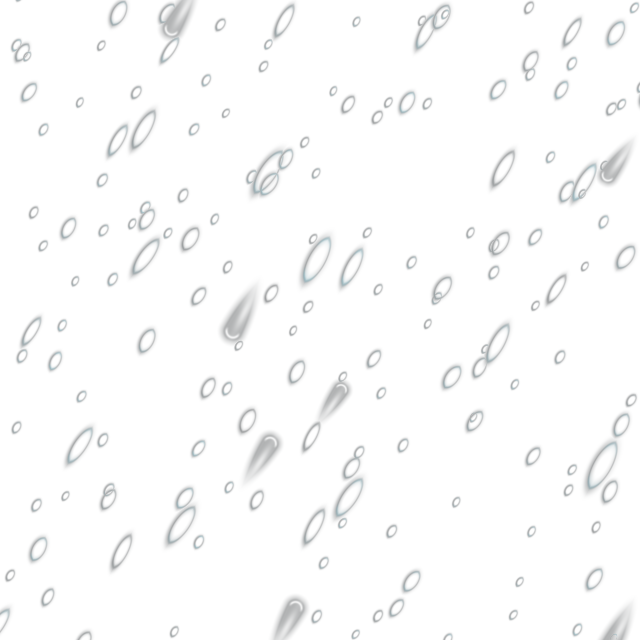
Write a WebGL 1 fragment shader that draws this texture.

```glsl
precision highp float;
// Slanted clear water drops and tailed streaks scattered on white.

uniform vec2 u_resolution;

const vec3 GREY_INK = vec3(1.0, 0.98, 0.97);
const vec3 BLUE_INK = vec3(1.0, 0.7, 0.62);
const float SLANT = 1.02;

float hash(vec2 cell, float seed) {
  return fract(sin(dot(cell, vec2(127.1, 311.7)) + seed * 74.7) * 43758.5);
}

float bell(float x, float width) {
  return exp(-x * x / (width * width));
}

// Coordinates across (x) and along (y) the given direction.
vec2 alignTo(vec2 p, float angle) {
  vec2 along = vec2(cos(angle), sin(angle));
  return vec2(dot(p, vec2(along.y, -along.x)), dot(p, along));
}

// Clear lens: faint rim, soft inner wall, one-sided shadow, bluish tips.
vec3 lensInk(vec2 p, vec2 halfSize, float blueness, float pixel) {
  vec2 q = p / halfSize;
  float r = mix(length(q), abs(q.x) + q.y * q.y, 0.2);
  float edge = (r - 1.0) * halfSize.x;
  float inside = 1.0 - smoothstep(-pixel, pixel, edge);
  float side = smoothstep(-0.7, 0.9, dot(q, vec2(-0.75, -0.4)));
  float tip = smoothstep(0.35, 0.8, abs(q.y));

  float rim = mix(0.13, 0.19, tip) * bell(edge + 0.0009, 0.0013);
  float wall = inside * smoothstep(0.4, 1.05, r) * mix(0.13, 0.22, side);
  float glint = inside * bell(length(q - vec2(0.3, 0.45)), 0.35);
  float shadow = (1.0 - inside) * mix(0.06, 0.23, side)
               * bell(edge, halfSize.x * 0.3);
  float ink = (rim + wall) * (1.0 - 0.6 * glint) + shadow;
  return ink * mix(GREY_INK, BLUE_INK, blueness * tip * inside);
}

// Streak: round heavy head, pale core, bright crescent, fading tail.
vec3 streakInk(vec2 p, vec2 halfSize) {
  float w = halfSize.x;
  float t = clamp((p.y + halfSize.y) / (2.0 * halfSize.y), 0.0, 1.0);
  vec2 fromAxis = vec2(p.x, p.y - clamp(p.y, -halfSize.y, halfSize.y));
  float edge = length(fromAxis) - w * (1.0 - pow(t, 1.6));
  vec2 fromHead = p + vec2(0.0, halfSize.y);

  float body = 1.0 - smoothstep(-0.55 * w, 0.45 * w, edge);
  float fade = 1.0 - smoothstep(0.25, 1.0, t);
  float core = bell(p.x - 0.15 * w, 0.35 * w) * bell(t - 0.35, 0.3);
  float lower = 1.0 - smoothstep(-0.3 * w, 0.2 * w, fromHead.y);
  float crescent = lower * bell(length(fromHead) - 0.55 * w, 0.12 * w);
  float rim = 0.06 * bell(edge + 0.25 * w, 0.12 * w);
  float ink = (0.31 * body + rim) * fade;
  return ink * (1.0 - 0.7 * core) * (1.0 - 0.8 * crescent) * GREY_INK;
}

// One jittered drop per occupied cell; overlaps keep the darker light.
vec3 scatter(vec2 uv, float cells, float share, vec2 halfSize,
             float tailed, float seed, float pixel) {
  vec3 light = vec3(1.0);
  vec2 home = floor(uv * cells);
  for (int j = -1; j <= 1; j++) {
    for (int i = -1; i <= 1; i++) {
      vec2 cell = home + vec2(float(i), float(j));
      if (hash(cell, seed) > share) continue;
      vec2 jitter = vec2(hash(cell, seed + 1.0), hash(cell, seed + 2.0));
      float angle = SLANT + 0.16 * (hash(cell, seed + 3.0) - 0.5);
      vec2 p = alignTo(uv - (cell + jitter) / cells, angle);
      vec2 size = halfSize * mix(0.8, 1.2, hash(cell, seed + 4.0));
      float pick = hash(cell, seed + 5.0);
      if (tailed > 0.5) {
        p.y *= pick < 0.35 ? -1.0 : 1.0;
        light = min(light, 1.0 - streakInk(p, size));
      } else {
        light = min(light, 1.0 - lensInk(p, size, pick, pixel));
      }
    }
  }
  return light;
}

void main() {
  float pixel = 1.0 / u_resolution.y;
  vec2 uv = gl_FragCoord.xy * pixel;

  vec3 color = vec3(1.0);
  color = min(color, scatter(uv, 12.0, 0.68, vec2(0.0056, 0.0096), 0.0, 1.0, pixel));
  color = min(color, scatter(uv, 8.0, 0.62, vec2(0.0092, 0.018), 0.0, 11.0, pixel));
  color = min(color, scatter(uv, 5.0, 0.7, vec2(0.0092, 0.0295), 0.0, 23.0, pixel));
  color = min(color, scatter(uv, 3.0, 0.5, vec2(0.0135, 0.039), 0.0, 37.0, pixel));
  color = min(color, scatter(uv, 4.0, 0.5, vec2(0.0155, 0.044), 1.0, 53.0, pixel));

  gl_FragColor = vec4(color, 1.0);
}
```
